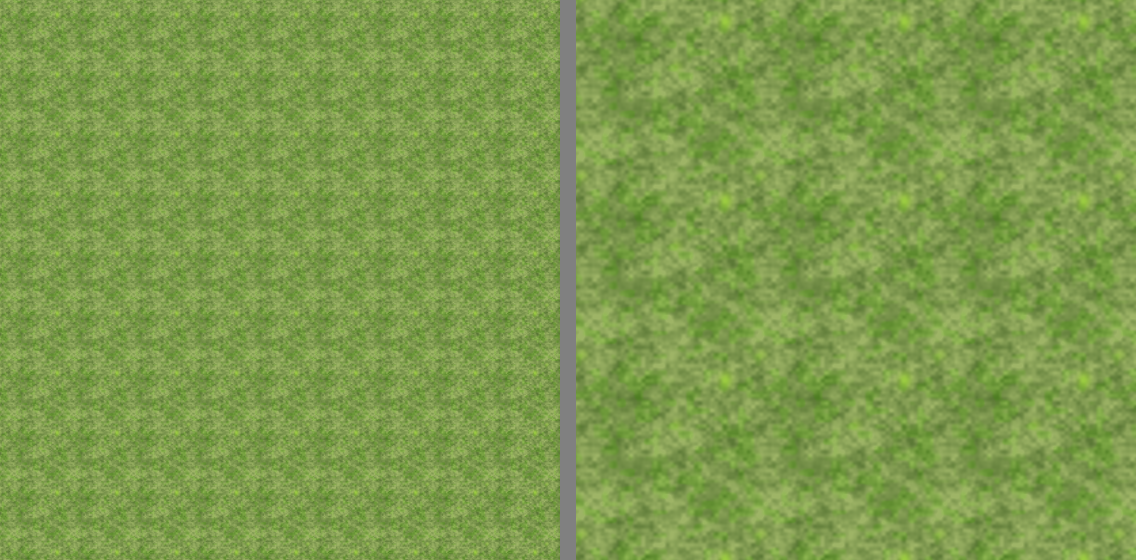
Left: the whole. Right: its middle third, enlarged.
This texture is drawn by a three.js fragment shader. Its source:

```glsl
// Mown grass: one mottled turf tile repeated in a square grid.
varying vec2 vUv;

const float REPEATS = 9.375;                    // tiles across and down
const vec3 SHADE_GREEN = vec3(0.405, 0.515, 0.245);
const vec3 PALE_OLIVE = vec3(0.590, 0.680, 0.380);
const vec3 LUSH_SHIFT = vec3(-0.045, 0.022, -0.070);
const vec3 LIME = vec3(0.62, 0.83, 0.22);
const float MEAN_TONE = 0.59;
const float STREAK_GAIN = 0.42;
const float TUFT_GAIN = 0.55;
const float BLADE_GAIN = 0.85;
const float GRAIN_GAIN = 0.65;
const float CLUMP_DEPTH = 0.62;
const float PATCH_LIFT = 0.24;

float hash(vec2 p) {
  return fract(sin(dot(p, vec2(127.1, 311.7))) * 43758.5453);
}

// Smooth value noise that wraps after the given number of cells.
float wrapNoise(vec2 p, vec2 cells, float seed) {
  vec2 i = floor(p);
  vec2 f = p - i;
  f = f * f * (3.0 - 2.0 * f);
  vec2 a = mod(i, cells) + seed;
  vec2 b = mod(i + 1.0, cells) + seed;
  return mix(mix(hash(a), hash(vec2(b.x, a.y)), f.x),
             mix(hash(vec2(a.x, b.y)), hash(b), f.x), f.y);
}

float tileNoise(vec2 tile, vec2 cells, float seed) {
  return wrapNoise(tile * cells, cells, seed);
}

// Soft spot whose falloff continues across the tile borders.
float spot(vec2 tile, vec2 centre, vec2 radius) {
  vec2 d = (fract(tile - centre + 0.5) - 0.5) / radius;
  return exp(-dot(d, d));
}

void main() {
  vec2 tile = fract(vUv * REPEATS);

  // Layers of turf, from slanted streaks down to single blades.
  vec2 slant = vec2(7.0 * (tile.x - tile.y), 3.0 * (tile.x + tile.y));
  float streak = wrapNoise(slant, vec2(7.0, 3.0), 3.0) - 0.5;
  float tuft = tileNoise(tile, vec2(14.0, 15.0), 17.0) - 0.5;
  float blade = tileNoise(tile, vec2(25.0, 29.0), 41.0) - 0.5;
  float grain = tileNoise(tile, vec2(44.0, 48.0), 73.0) - 0.5;

  // Shaded clumps with ragged edges.
  float clump = spot(tile, vec2(0.43, 0.64), vec2(0.11, 0.05))
              + 0.7 * spot(tile, vec2(0.36, 0.72), vec2(0.04, 0.10))
              + 0.7 * spot(tile, vec2(0.88, 0.45), vec2(0.12, 0.08))
              + 0.6 * spot(tile, vec2(0.41, 0.03), vec2(0.12, 0.10))
              + 0.4 * spot(tile, vec2(0.18, 0.29), vec2(0.08, 0.05));
  clump *= clamp(0.65 + 1.3 * blade + 0.7 * grain, 0.0, 1.2);

  // Dry pale patches.
  float dry = spot(tile, vec2(0.65, 0.36), vec2(0.14, 0.12))
            + spot(tile, vec2(0.63, 0.76), vec2(0.14, 0.09))
            + spot(tile, vec2(0.28, 0.44), vec2(0.13, 0.10));

  float tone = MEAN_TONE + STREAK_GAIN * streak + TUFT_GAIN * tuft
             + BLADE_GAIN * blade + GRAIN_GAIN * grain
             - CLUMP_DEPTH * clump + PATCH_LIFT * dry;
  vec3 color = mix(SHADE_GREEN, PALE_OLIVE, clamp(tone, -0.3, 1.15));

  // Lush flecks gather around the clumps and thin out in dry patches.
  float fleck = tileNoise(tile, vec2(21.0, 23.0), 101.0);
  float lush = smoothstep(0.42, 0.85, fleck - 0.18 * dry + 0.2 * clump);
  color += LUSH_SHIFT * lush;

  // Bright lime tips: one strong, two faint.
  float tips = 0.75 * spot(tile, vec2(0.96, 0.13), vec2(0.035, 0.045))
             + 0.35 * spot(tile, vec2(0.69, 0.88), vec2(0.03))
             + 0.35 * spot(tile, vec2(0.16, 0.27), vec2(0.03));
  color = mix(color, LIME, tips);

  gl_FragColor = vec4(color, 1.0);
}
```
